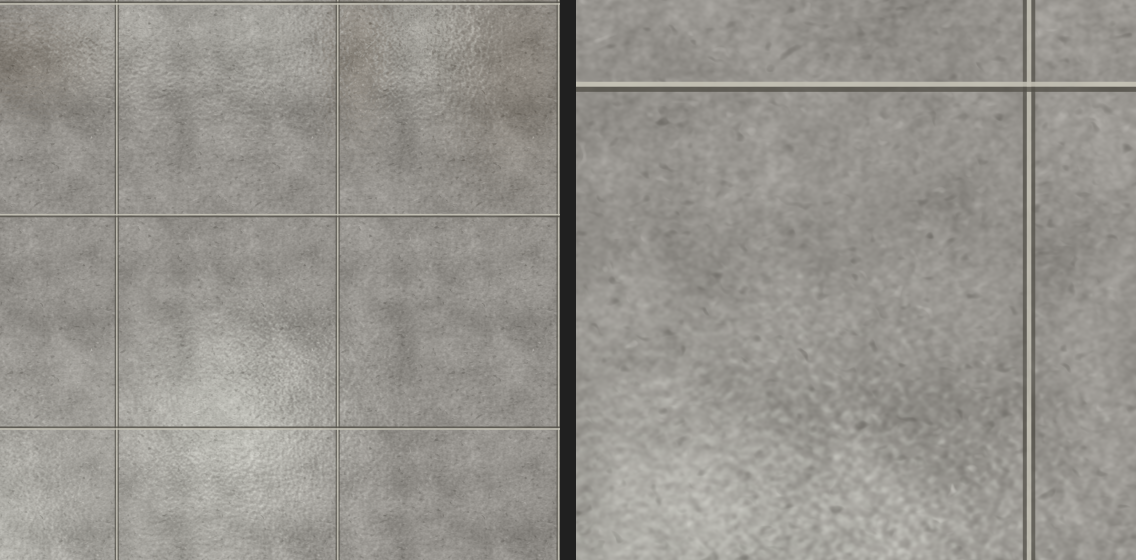
Left: the whole. Right: its middle third, enlarged.
Give the GLSL for this texture, as a Shadertoy shader.

```glsl
// Grey stone floor tiles with thin bevelled joints and soft window glare.
// One mottled stone surface repeats in every tile; the glare is spread over
// the whole floor and broken into ripples by the slope of the glaze.

const vec2 TILE_PITCH = vec2(0.3945, 0.3795);
const vec2 JOINT_ORIGIN = vec2(0.2085, 0.2355);
const vec3 STONE = vec3(0.576, 0.565, 0.545);
const vec3 GLARE_TINT = vec3(0.94, 1.0, 0.96);
const vec3 WARM_SHADE = vec3(0.80, 0.97, 1.15);
const vec3 JOINT_LIGHT = vec3(0.77, 0.76, 0.71);
const vec3 JOINT_DARK = vec3(0.33, 0.32, 0.29);

vec2 hashGradient(vec2 cell) {
    vec2 h = vec2(dot(cell, vec2(127.1, 311.7)), dot(cell, vec2(269.5, 183.3)));
    return 2.0 * fract(sin(h) * 43758.545) - 1.0;
}

float gradientNoise(vec2 p) {
    vec2 i = floor(p), f = p - i;
    vec2 u = f * f * f * (f * (f * 6.0 - 15.0) + 10.0);
    vec2 e = vec2(1.0, 0.0);
    float a = dot(hashGradient(i), f);
    float b = dot(hashGradient(i + e.xy), f - e.xy);
    float c = dot(hashGradient(i + e.yx), f - e.yx);
    float d = dot(hashGradient(i + e.xx), f - e.xx);
    return mix(mix(a, b, u.x), mix(c, d, u.x), u.y);
}

float fbm(vec2 p, int octaves) {
    float sum = 0.0, amplitude = 1.0;
    for (int i = 0; i < octaves; i++) {
        sum += amplitude * gradientNoise(p);
        p = mat2(1.6, 1.2, -1.2, 1.6) * p + 7.3;
        amplitude *= 0.68;
    }
    return sum;
}

// Soft elliptical spot, 1 at its centre
float spot(vec2 p, vec2 centre, vec2 radius) {
    vec2 d = (p - centre) / radius;
    return exp(-dot(d, d));
}

// Reflected light over the whole floor
float glare(vec2 p) {
    return 0.175 * spot(p, vec2(0.41, 0.25), vec2(0.18, 0.17))
         + 0.130 * spot(p, vec2(-0.02, 0.06), vec2(0.17, 0.22))
         + 0.085 * spot(p, vec2(0.46, 0.94), vec2(0.13, 0.13))
         + 0.095 * spot(p, vec2(0.76, 0.94), vec2(0.08, 0.12))
         + 0.075 * spot(p, vec2(0.22, 0.95), vec2(0.11, 0.10))
         + 0.060 * spot(p, vec2(0.35, 0.0), vec2(0.22, 0.12));
}

// Dull warm patches near the far wall
float shade(vec2 p) {
    return 0.065 * spot(p, vec2(0.92, 0.88), vec2(0.13, 0.20))
         + 0.065 * spot(p, vec2(0.03, 0.89), vec2(0.14, 0.08))
         + 0.070 * spot(p, vec2(0.64, 0.90), vec2(0.05, 0.13));
}

float glazeHeight(vec2 p) {
    return gradientNoise(p * vec2(115.0, 140.0))
         + 0.6 * gradientNoise(p * vec2(210.0, 235.0) + 31.0);
}

vec2 glazeSlope(vec2 p, float stepSize) {
    float h = glazeHeight(p);
    return vec2(glazeHeight(p + vec2(stepSize, 0.0)) - h,
                glazeHeight(p + vec2(0.0, stepSize)) - h);
}

// Brightness offset of the stone: clouds, grain, dark pits, pale scratches
float stoneTone(vec2 p) {
    float clouds = fbm(p * 13.0 + 3.0, 5);
    float grain = fbm(p * vec2(130.0, 160.0), 2);
    float flecks = gradientNoise(p * vec2(105.0, 150.0) + 50.0 + clouds);
    float pits = smoothstep(0.18, 0.55, flecks);
    float scratches = smoothstep(0.25, 0.6, -flecks);
    float worn = spot(p, vec2(0.345, 0.145), vec2(0.025, 0.03));
    return 0.085 * clouds + 0.065 * grain - 0.080 * pits
         + (0.06 + 0.14 * worn) * scratches;
}

// Smooth-edged strip around d = centre
float strip(float d, float centre, float halfWidth, float pixel) {
    return clamp((halfWidth - abs(d - centre)) / pixel + 0.5, 0.0, 1.0);
}

void mainImage(out vec4 fragColor, in vec2 fragCoord) {
    vec2 uv = fragCoord / iResolution.xy;
    vec2 pixel = 1.0 / iResolution.xy;

    // Tile coordinates and signed distance to the nearest joints
    vec2 grid = (uv - JOINT_ORIGIN) / TILE_PITCH;
    vec2 tilePos = fract(grid) * TILE_PITCH;
    vec2 joint = floor(grid + 0.5);
    vec2 d = (grid - joint) * TILE_PITCH;

    // Stone, shared by all tiles, with broad drift across the floor
    vec2 slope = glazeSlope(tilePos, 0.0035);
    float drift = 0.035 * gradientNoise(uv * 5.0 + 12.0);
    vec3 color = STONE + stoneTone(tilePos) + drift + 0.025 * (slope.y - slope.x);
    color -= WARM_SHADE * shade(uv + 0.06 * slope);
    color += GLARE_TINT * glare(uv + 0.13 * slope);

    // Vertical joints: pale core between two dark edges
    float wear = 0.9 + 0.25 * gradientNoise(uv * 28.0);
    float edges = strip(abs(d.x), 0.0025, 0.0012, pixel.x);
    color = mix(color, JOINT_DARK, 0.85 * wear * edges);
    color = mix(color, JOINT_LIGHT, 0.9 * wear * strip(d.x, 0.0, 0.0013, pixel.x));

    // Horizontal joints: one pale and one dark lip, swapped on alternate rows
    float side = mod(joint.y, 2.0) * 2.0 - 1.0;
    color = mix(color, JOINT_LIGHT, wear * strip(d.y, 0.0015 * side, 0.0015, pixel.y));
    color = mix(color, JOINT_DARK, 0.9 * wear * strip(d.y, -0.0015 * side, 0.0015, pixel.y));

    fragColor = vec4(clamp(color, 0.0, 1.0), 1.0);
}
```
